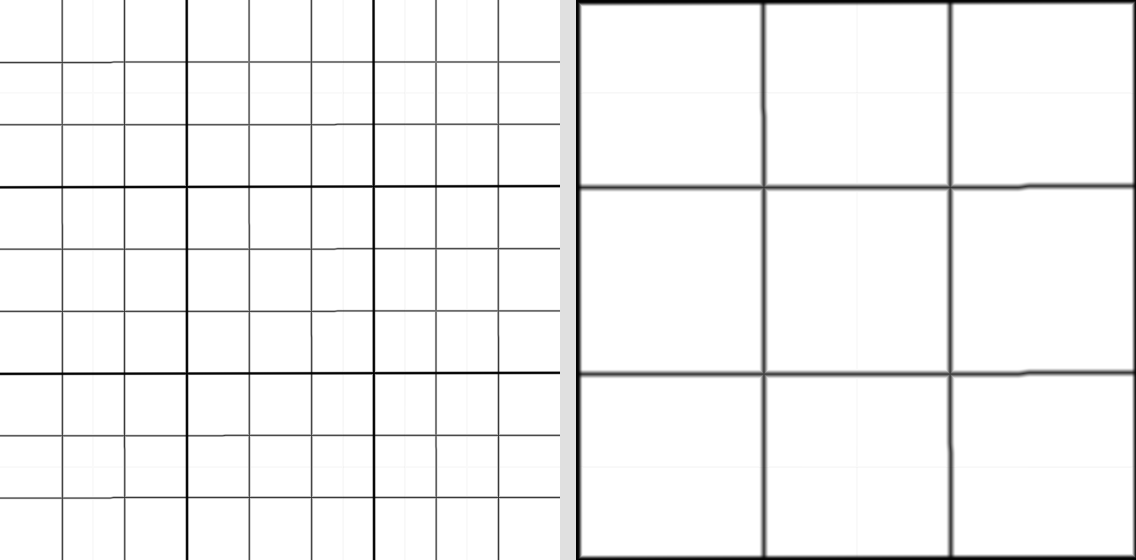
Left: the whole. Right: its middle third, enlarged.
A three.js fragment shader for this pattern:

```glsl
// Nine by nine ruled grid on white, with every third line heavy and slight ruling drift.
varying vec2 vUv;

const vec2 PITCH = vec2(0.11125, 0.1111);   // spacing of vertical, horizontal lines
const float LAST_LINE = 8.0;                // the outer border stays open
const vec3 PAPER = vec3(1.0);
const vec3 THIN_INK = vec3(0.10);
const vec3 HEAVY_INK = vec3(0.01);

float hash(float n) {
  return fract(sin(n * 127.1) * 43758.5453);
}

// Soft-edged coverage of a line at the given distance from its centre
float stroke(float dist, float halfWidth, float softness) {
  float edge = max(softness, 0.6 * fwidth(dist));
  return 1.0 - smoothstep(halfWidth - edge, halfWidth + edge, abs(dist));
}

// Heavy lines lean evenly; thin ones shift once, at a random fifth of their length
float drift(float along, float seed, float lean, float heavy) {
  float cut = 0.2 * (1.0 + floor(4.0 * hash(seed)));
  float jog = 0.5 * (smoothstep(cut - 0.004, cut + 0.004, along) - 0.5);
  float amount = lean * mix(0.7, 1.2, hash(seed + 5.3));
  return amount * mix(jog, along - 0.5, heavy);
}

// Thin (x) and heavy (y) ink coverage of one family of parallel lines
vec2 ruling(float across, float along, float pitch, float lean, float seed) {
  float index = clamp(floor(across / pitch + 0.5), 1.0, LAST_LINE);
  float heavy = 1.0 - step(0.5, mod(index, 3.0));
  float centre = index * pitch + drift(along, index + seed, lean, heavy);
  float dist = across - centre;
  float thinLine = stroke(dist, 0.0011, 0.0020);
  float heavyLine = stroke(dist, 0.0022, 0.0016);
  return vec2(thinLine * (1.0 - heavy), heavyLine * heavy);
}

void main() {
  vec2 vertical = ruling(vUv.x, vUv.y, PITCH.x, -0.0008, 3.0);
  vec2 horizontal = ruling(vUv.y, vUv.x, PITCH.y, 0.0019, 41.0);

  // Thin lines first, heavy lines over them
  vec2 ink = max(vertical, horizontal);
  vec3 colour = mix(PAPER, THIN_INK, ink.x);
  colour = mix(colour, HEAVY_INK, ink.y);
  gl_FragColor = vec4(colour, 1.0);
}
```
